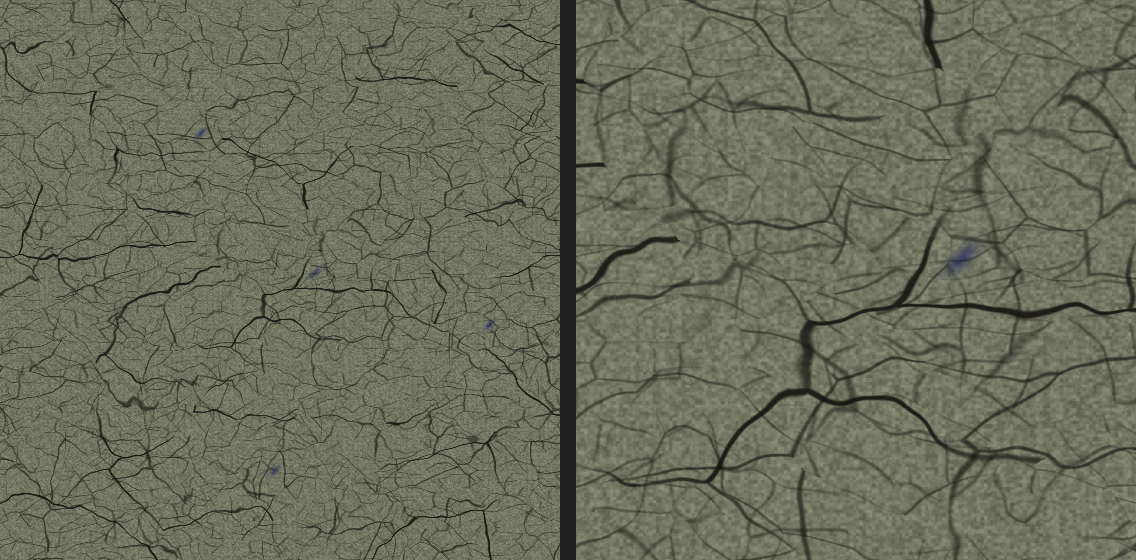
Left, the full canvas; right, a detail of the centre.
This texture is drawn by a three.js fragment shader. Its source:

```glsl
// Olive stone with fine grain, crossed by a branching web of dark cracks.
// Each web is a warped Voronoi diagram whose borders vary in width and fade
// out at random; four webs, from bold to hairline, lie over one another.
#define STONE_DARK vec3(0.352, 0.362, 0.295)
#define STONE_LIGHT vec3(0.562, 0.572, 0.482)
#define CRACK_COLOR vec3(0.085, 0.080, 0.065)
#define STAIN_COLOR vec3(0.13, 0.17, 0.38)
#define GRAIN_SCALE 400.0
#define STRETCH vec2(0.80, 1.25)
#define WARP 0.065
#define EDGE_SOFTNESS 0.0010
#define STAINS 4

varying vec2 vUv;

float hash(vec2 p) {
  return fract(sin(dot(p, vec2(127.1, 311.7))) * 43758.5453);
}

vec2 hash2(vec2 p) {
  return vec2(hash(p), hash(p + 37.3));
}

float noise(vec2 p) {
  vec2 i = floor(p);
  vec2 f = fract(p);
  f = f * f * (3.0 - 2.0 * f);
  return mix(mix(hash(i), hash(i + vec2(1.0, 0.0)), f.x),
             mix(hash(i + vec2(0.0, 1.0)), hash(i + 1.0), f.x), f.y);
}

// Bends at several sizes turn straight borders into kinked cracks.
vec2 warp(vec2 p, float seed) {
  vec2 offset = vec2(0.0);
  float freq = 6.0;
  float amp = WARP;
  for (int i = 0; i < 4; i++) {
    vec2 q = p * freq + seed;
    offset += amp * (vec2(noise(q), noise(q + 51.7)) - 0.5);
    freq *= 2.2;
    amp *= 0.46;
  }
  return p + offset;
}

// Darkness of one web: scale in cells per canvas, halfWidth in canvas units.
float crackWeb(vec2 uv, float scale, float halfWidth, float cut, float seed) {
  vec2 p = warp(uv, seed) * STRETCH * scale + seed;
  vec2 cell = floor(p);
  vec2 f = p - cell;
  float fade = noise(uv * scale * 1.5 + seed * 3.1);

  // Nearest cell centre
  vec2 home = vec2(0.0);
  vec2 toHome = vec2(0.0);
  float nearest = 9.0;
  for (int y = -1; y <= 1; y++) {
    for (int x = -1; x <= 1; x++) {
      vec2 g = vec2(float(x), float(y));
      vec2 r = g + hash2(cell + g) - f;
      float d = dot(r, r);
      if (d < nearest) {
        nearest = d;
        home = g;
        toHome = r;
      }
    }
  }

  // Borders to the neighbours, each with a strength of its own
  float ink = 0.0;
  for (int y = -2; y <= 2; y++) {
    for (int x = -2; x <= 2; x++) {
      vec2 g = home + vec2(float(x), float(y));
      vec2 r = g + hash2(cell + g) - f;
      vec2 across = r - toHome;
      if (dot(across, across) > 0.0001) {
        float d = dot(0.5 * (toHome + r), normalize(across)) / scale;
        float own = hash(2.0 * cell + home + g + 11.9);
        float strength = smoothstep(cut, cut + 0.40, 0.5 * (own + fade));
        float w = halfWidth * (0.25 + 0.75 * strength);
        float line = 1.0 - smoothstep(w - EDGE_SOFTNESS, w + EDGE_SOFTNESS, d);
        ink = max(ink, strength * line);
      }
    }
  }
  return ink;
}

// Few small slanted blue smudges
float stains(vec2 uv) {
  float sum = 0.0;
  for (int i = 0; i < STAINS; i++) {
    vec2 d = uv - (0.1 + 0.8 * hash2(vec2(float(i) * 3.7, 8.2)));
    vec2 q = vec2(d.x + d.y, d.y - d.x) * 0.707 / vec2(0.011, 0.0045);
    sum += exp(-dot(q, q));
  }
  return min(sum, 1.0);
}

void main() {
  vec2 uv = vUv;

  // Grainy stone with faint cloudy shading
  float grain = 0.6 * noise(uv * GRAIN_SCALE) + 0.4 * hash(floor(uv * GRAIN_SCALE * 1.28));
  float cloud = noise(uv * 5.0) + noise(uv * 23.0 + 7.0) - 1.0;
  vec3 color = mix(STONE_DARK, STONE_LIGHT, clamp(grain + 0.03 * cloud, 0.0, 1.0));

  color = mix(color, STAIN_COLOR, 0.75 * stains(uv));

  // Cracks from hairline to bold
  float hair = 0.40 * crackWeb(uv, 33.0, 0.0010, 0.28, 71.0);
  float thin = 0.50 * crackWeb(uv, 21.0, 0.0011, 0.25, 43.0);
  float medium = 0.66 * crackWeb(uv, 13.0, 0.0013, 0.25, 19.0);
  float bold = 0.92 * crackWeb(uv, 7.5, 0.0017, 0.30, 5.0);
  float clear = (1.0 - hair) * (1.0 - thin) * (1.0 - medium) * (1.0 - bold);
  gl_FragColor = vec4(mix(CRACK_COLOR, color, clear), 1.0);
}
```
